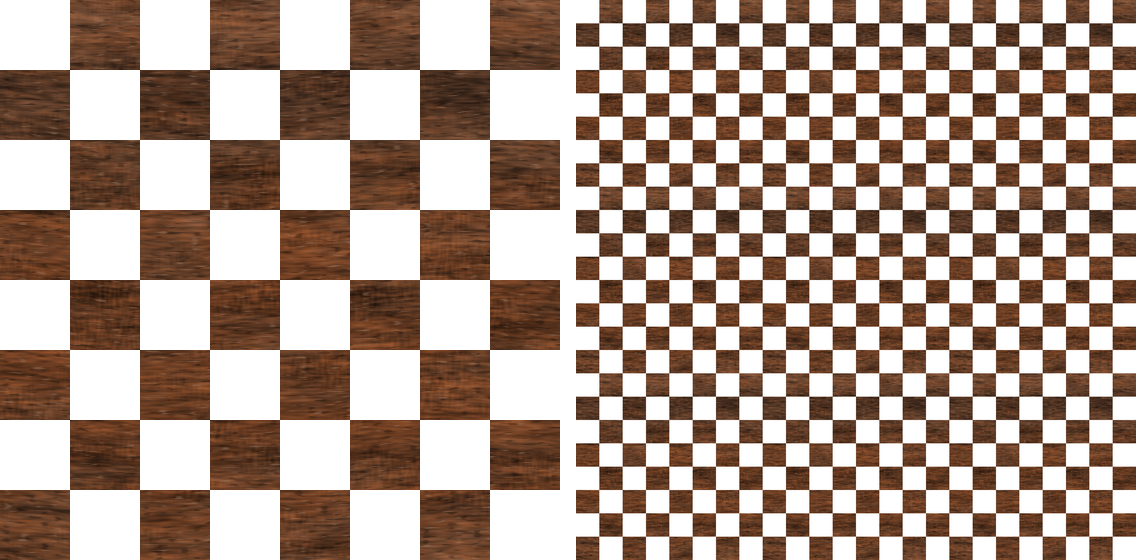
Left, the tile; right, the same tile 3 across and 3 down.
This pattern is drawn by a WebGL 1 fragment shader. Its source:

```glsl
precision highp float;
// Checkerboard of eight by eight squares: white alternating with dark, horizontally grained wood.

uniform vec2 u_resolution;

const float SQUARES = 8.0;
const float TAU = 6.283185;
const vec3 WHITE = vec3(1.0);
const vec3 RED_BROWN = vec3(0.395, 0.222, 0.122);
const vec3 GREY_BROWN = vec3(0.375, 0.245, 0.168);
const vec3 PALE_FIBRE = vec3(0.60, 0.46, 0.36);

// Pseudo-random unit gradient for a lattice point
vec2 gradient(vec2 cell, float seed) {
  float h = fract(sin(dot(cell, vec2(12.9898, 78.233)) + seed * 37.7) * 43758.5453);
  return vec2(cos(TAU * h), sin(TAU * h));
}

// Gradient noise that wraps after 'period' cells across the unit square
float wrapNoise(vec2 uv, vec2 period, float seed) {
  vec2 p = uv * period;
  vec2 i = floor(p);
  vec2 f = p - i;
  vec2 lo = mod(i, period);
  vec2 hi = mod(i + 1.0, period);
  vec2 w = f * f * f * (f * (f * 6.0 - 15.0) + 10.0);
  float a = dot(gradient(lo, seed), f);
  float b = dot(gradient(vec2(hi.x, lo.y), seed), f - vec2(1.0, 0.0));
  float c = dot(gradient(vec2(lo.x, hi.y), seed), f - vec2(0.0, 1.0));
  float d = dot(gradient(hi, seed), f - 1.0);
  return mix(mix(a, b, w.x), mix(c, d, w.x), w.y);
}

// Soft horizontal band that wraps from top to bottom
float band(float y, float centre, float width) {
  float d = (fract(y - centre + 0.5) - 0.5) / width;
  return exp(-d * d);
}

// Broad light and dark growth zones of the plank
float growthTone(float y) {
  float tone = 0.15 * band(y, 0.955, 0.035) + 0.08 * band(y, 0.58, 0.04);
  tone -= 0.27 * band(y, 0.83, 0.06) + 0.13 * band(y, 0.68, 0.06);
  tone -= 0.14 * band(y, 0.45, 0.05) + 0.25 * band(y, 0.18, 0.016);
  return tone;
}

// Streaks stretched along x, from wide to hair-thin
float grain(vec2 uv) {
  float sum = 0.0;
  vec2 period = vec2(4.0, 28.0);
  float weight = 0.30;
  for (int k = 0; k < 4; k++) {
    sum += weight * wrapNoise(uv, period, float(k) + 1.0);
    period *= 2.0;
    weight *= 1.08;
  }
  return sum;
}

vec3 wood(vec2 uv) {
  // Let the grain drift gently along the plank
  float drift = 0.007 * sin(TAU * uv.x + 2.6) + 0.012 * wrapNoise(uv, vec2(3.0, 5.0), 9.0);
  vec2 p = vec2(uv.x, uv.y - drift);

  // Greyer towards the upper part, redder around the middle
  float grey = 0.8 * band(p.y, 0.83, 0.19) + 0.2 * band(p.y, 0.05, 0.1);
  grey += 0.9 * wrapNoise(p, vec2(5.0, 22.0), 12.0) + 0.6 * wrapNoise(p, vec2(30.0, 150.0), 13.0);
  vec3 base = mix(RED_BROWN, GREY_BROWN, clamp(grey + 0.15, 0.0, 1.0));

  // Fine upright ribs crossing the grain in patches
  float patches = smoothstep(-0.25, 0.35, wrapNoise(p, vec2(7.0, 16.0), 20.0));
  float ribs = wrapNoise(uv, vec2(150.0, 48.0), 21.0) * patches * (1.0 - 0.6 * grey);

  float shade = 1.05 + growthTone(p.y) + grain(p) + 0.28 * ribs;

  // Short dark pores and pale fibres
  float pores = smoothstep(0.18, 0.5, wrapNoise(p, vec2(44.0, 190.0), 30.0));
  float fibres = smoothstep(0.26, 0.58, wrapNoise(p, vec2(36.0, 210.0), 31.0));
  shade *= 1.0 - 0.28 * pores;
  return mix(base * max(shade, 0.35), PALE_FIBRE, 0.5 * fibres);
}

// Signed, edge-smoothed square wave: +1 on even squares, -1 on odd ones
vec2 squareWave(vec2 c, vec2 pixelsPerSquare) {
  vec2 d = 0.5 - abs(mod(c + 0.5, 2.0) - 1.0);
  return clamp(2.0 * d * pixelsPerSquare, -1.0, 1.0);
}

void main() {
  vec2 uv = gl_FragCoord.xy / u_resolution;
  vec2 wave = squareWave(uv * SQUARES, u_resolution / SQUARES);
  float woodCover = 0.5 + 0.5 * wave.x * wave.y;
  gl_FragColor = vec4(mix(WHITE, wood(uv), woodCover), 1.0);
}
```
